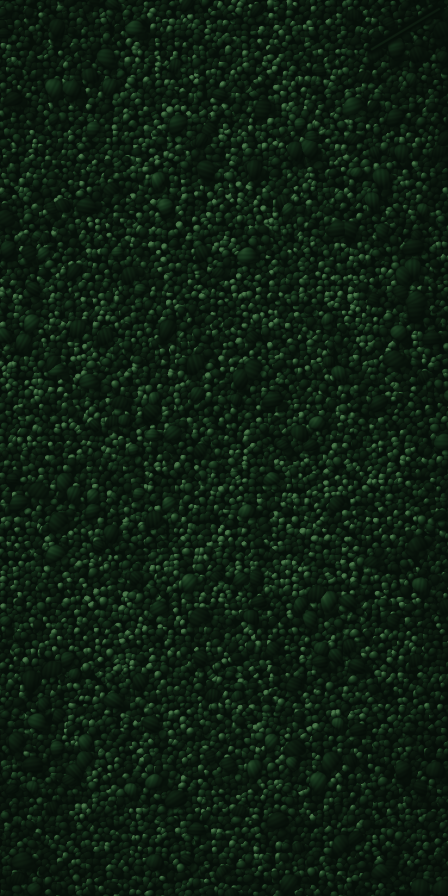
Reproduce this texture procedurally as a WebGL 1 fragment shader.

```glsl
precision highp float;
// Dark green gravel: fine lit grains with scattered larger pebbles and a fallen twig.
uniform vec2 u_resolution;

// Cells across the canvas width for each size of stone
const float FINE_CELLS = 72.0;
const float MEDIUM_CELLS = 40.0;
const float PEBBLE_CELLS = 22.0;
// Share of cells holding a stone
const float MEDIUM_SHARE = 0.30;
const float PEBBLE_SHARE = 0.20;
// Smallest and largest radius, in cells
const vec2 FINE_RADIUS = vec2(0.50, 0.72);
const vec2 MEDIUM_RADIUS = vec2(0.28, 0.46);
const vec2 PEBBLE_RADIUS = vec2(0.28, 0.50);
// Lighting, with tones counted in palette steps
const vec3 LIGHT = vec3(-0.45, 0.55, 0.70);
const float AMBIENT = 0.35;
const float DIFFUSE = 2.7;
const float GLINT = 0.6;
const float GAP_TONE = -0.35;
const float VIGNETTE = 0.36;
// Twig, in canvas widths
const vec2 TWIG_START = vec2(0.83, 1.89);
const vec2 TWIG_END = vec2(0.98, 1.98);
const float TWIG_WIDTH = 0.004;
// Palette from gap to glint
const vec3 GAP = vec3(0.015, 0.043, 0.025);
const vec3 SHADE = vec3(0.03, 0.07, 0.04);
const vec3 MOSS = vec3(0.05, 0.11, 0.06);
const vec3 LEAF = vec3(0.07, 0.17, 0.09);
const vec3 FERN = vec3(0.11, 0.24, 0.13);
const vec3 SAGE = vec3(0.18, 0.33, 0.19);
const vec3 PALE = vec3(0.29, 0.46, 0.29);

struct Stone { vec2 offset; float dist; float id; };

float hash(vec2 p) {
  vec3 q = fract(p.xyx * vec3(0.1031, 0.1030, 0.0973));
  q += dot(q, q.yzx + 33.33);
  return fract((q.x + q.y) * q.z);
}

// Broad patches from layered sines, about 0 to 1
float patches(vec2 p) {
  float s = sin(p.x * 9.0 + 2.0 * sin(p.y * 5.0)) + sin(p.y * 11.0 - 2.5 * sin(p.x * 6.0 + 1.0));
  return 0.5 + 0.25 * s;
}

// Cellular noise: the stone with the smallest distance relative to its radius
Stone nearestStone(vec2 p, float cells, float share, vec2 radii, float seed) {
  Stone best = Stone(vec2(0.0), 9.0, 0.0);
  vec2 grid = p * cells;
  for (int y = -1; y <= 1; y++) {
    for (int x = -1; x <= 1; x++) {
      vec2 cell = floor(grid) + vec2(float(x), float(y));
      vec2 key = cell + seed;
      float chance = share * (0.4 + 1.2 * patches(cell / cells));
      if (share < 1.0 && hash(key + 71.3) > chance) continue;
      vec2 jitter = vec2(hash(key + 11.7), hash(key + 37.1));
      float id = hash(key + 53.9);
      vec2 offset = (grid - cell - 0.1 - 0.8 * jitter) / mix(radii.x, radii.y, hash(key + 91.3));
      // Uneven outline: stretched along a random axis, slightly three-sided
      float turn = id * 40.0;
      vec2 axis = vec2(cos(turn), sin(turn));
      float along = dot(offset, axis);
      float across = dot(offset, vec2(-axis.y, axis.x));
      float dist = length(vec2(along * 0.85, across * 1.15));
      dist *= 1.0 + 0.08 * sin(3.0 * atan(across, along + 0.0001) + turn);
      if (dist < best.dist) best = Stone(offset, dist, id);
    }
  }
  return best;
}

float stoneTone(Stone s, float dullest, float brightest) {
  vec3 normal = normalize(vec3(s.offset, sqrt(max(1.0 - s.dist * s.dist, 0.02))));
  float lit = max(dot(normal, LIGHT), 0.0);
  float brightness = mix(dullest, brightest, s.id * s.id);
  return brightness * (AMBIENT + DIFFUSE * lit + GLINT * pow(lit, 14.0)) + GAP_TONE;
}

// Lays a stone over the ground, with a shadow on its far side
float placeStone(float ground, Stone s, float tone) {
  float reach = s.dist + 0.25 * dot(s.offset, LIGHT.xy);
  float shadowed = mix(GAP_TONE, ground, mix(0.35, 1.0, smoothstep(0.9, 1.4, reach)));
  return mix(tone, shadowed, smoothstep(0.88, 1.02, s.dist));
}

float groundTone(vec2 p) {
  Stone fine = nearestStone(p, FINE_CELLS, 1.0, FINE_RADIUS, 3.0);
  float tone = mix(stoneTone(fine, 0.5, 2.0), GAP_TONE, smoothstep(0.85, 1.02, fine.dist));
  Stone medium = nearestStone(p, MEDIUM_CELLS, MEDIUM_SHARE, MEDIUM_RADIUS, 140.0);
  tone = placeStone(tone, medium, stoneTone(medium, 0.5, 1.6));
  // Pebbles carry a facet and faint streaks
  Stone pebble = nearestStone(p, PEBBLE_CELLS, PEBBLE_SHARE, PEBBLE_RADIUS, 290.0);
  float turn = pebble.id * 25.0;
  float facet = dot(pebble.offset, vec2(cos(turn), sin(turn)));
  float grain = 0.4 * smoothstep(-0.1, 0.1, facet) - 0.25 + 0.2 * sin(facet * 13.0 + turn);
  tone = placeStone(tone, pebble, stoneTone(pebble, 0.5, 1.2) + grain);
  // Twig and its shadow
  vec2 span = TWIG_END - TWIG_START;
  vec2 q = p - TWIG_START;
  float twig = length(q - span * clamp(dot(q, span) / dot(span, span), 0.0, 1.0));
  tone = mix(GAP_TONE, tone, smoothstep(TWIG_WIDTH, 5.0 * TWIG_WIDTH, twig));
  return mix(1.6, tone, smoothstep(0.3 * TWIG_WIDTH, TWIG_WIDTH, twig));
}

vec3 palette(float t) {
  vec3 c = mix(GAP, SHADE, clamp(t + 1.0, 0.0, 1.0));
  c = mix(c, MOSS, clamp(t, 0.0, 1.0));
  c = mix(c, LEAF, clamp(t - 1.0, 0.0, 1.0));
  c = mix(c, FERN, clamp(t - 2.0, 0.0, 1.0));
  c = mix(c, SAGE, clamp(t - 3.0, 0.0, 1.0));
  return mix(c, PALE, clamp(t - 4.0, 0.0, 1.0));
}

void main() {
  vec2 uv = gl_FragCoord.xy / u_resolution;
  float light = 1.06 - VIGNETTE * smoothstep(0.3, 0.75, length(uv - vec2(0.45, 0.53)));
  // Four samples per pixel keep the small grains smooth
  vec3 color = vec3(0.0);
  for (int i = 0; i < 4; i++) {
    vec2 shift = vec2(mod(float(i), 2.0), floor(float(i) / 2.0)) * 0.5 - 0.25;
    float tone = groundTone((gl_FragCoord.xy + shift) / u_resolution.x);
    color += 0.25 * palette((tone + 1.0) * light - 1.0);
  }
  gl_FragColor = vec4(color, 1.0);
}
```
